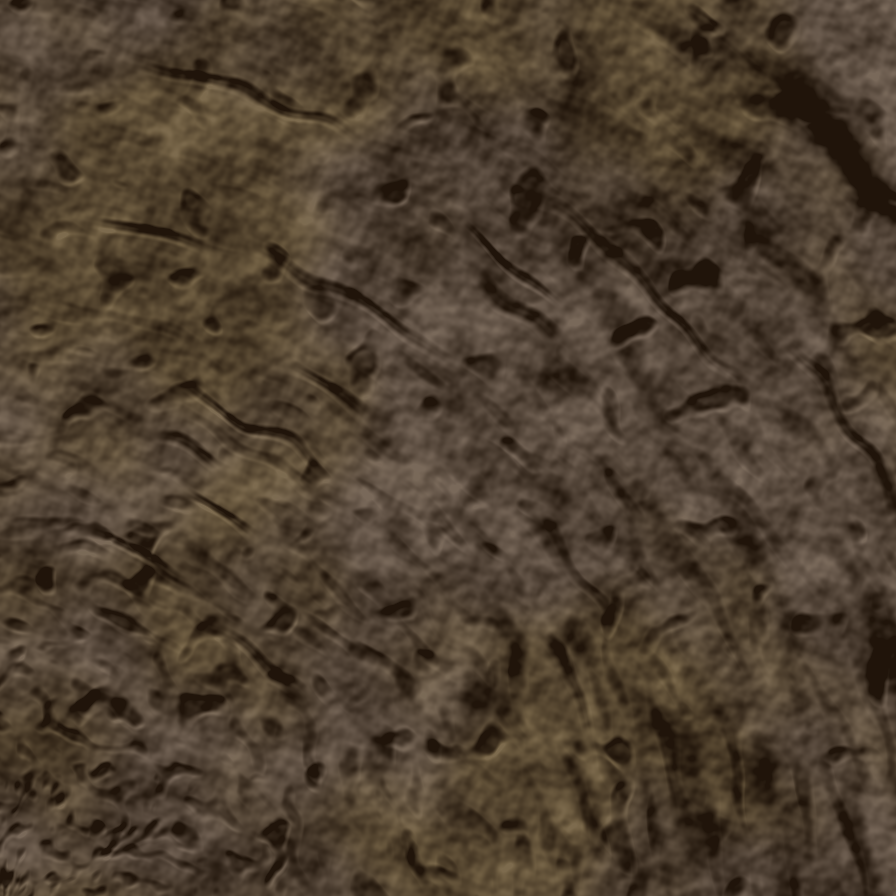
This texture is drawn by a Shadertoy shader. Its source:

```glsl
const vec3 SHADOW = vec3(0.125, 0.08, 0.04);
const vec3 STONE = vec3(0.42, 0.36, 0.29);
const vec3 OLIVE_SHIFT = vec3(0.012, 0.004, -0.035);
const vec3 GREY_SHIFT = vec3(-0.004, -0.004, 0.014);
const vec2 SWEEP_CENTRE = vec2(-0.05, -0.10);
const vec2 LIGHT_STEP = vec2(-0.0015, 0.0038);
const float BASE_TONE = 0.71;
const float RELIEF = 1.1;
const float ROUGH_SCALE = 10.0;
const float ROUGH_GAIN = 0.8;
const float PIT_SCALE = 21.0;
const float PIT_DEPTH = 0.55;
const float GROOVE_DEPTH = 0.62;
const float STREAK_DEPTH = 0.42;
const float CRACK_DEPTH = 0.55;
const int CRACK_COUNT = 14;
const float GULLY_RADIUS = 1.36;

vec2 hash2(vec2 p) {
    vec3 a = fract(vec3(p.xyx) * vec3(0.1031, 0.1030, 0.0973));
    a += dot(a, a.yzx + 33.33);
    return fract((a.xx + a.yz) * a.zy);
}

float cornerSlope(vec2 cell, vec2 offset) {
    float angle = 6.2832 * hash2(cell + 57.0).x;
    return dot(vec2(cos(angle), sin(angle)), offset);
}

float gradientNoise(vec2 p) {
    vec2 i = floor(p), f = p - i;
    vec2 u = f * f * f * (f * (f * 6.0 - 15.0) + 10.0);
    vec2 e = vec2(1.0, 0.0);
    float low = mix(cornerSlope(i, f), cornerSlope(i + e, f - e), u.x);
    float high = mix(cornerSlope(i + e.yx, f - e.yx), cornerSlope(i + 1.0, f - 1.0), u.x);
    return mix(low, high, u.y);
}

float roughness(vec2 p) {
    float sum = 0.0, amplitude = 0.5;
    for (int i = 0; i < 4; i++) {
        sum += amplitude * gradientNoise(p);
        p = mat2(1.6, 1.2, -1.2, 1.6) * p + 7.3;
        amplitude *= ROUGH_GAIN;
    }
    return sum;
}

// Radius and angle about the centre the grooves bend around
vec2 sweepCoords(vec2 p) {
    vec2 d = p - SWEEP_CENTRE;
    return vec2(length(d), atan(d.y, d.x));
}

// Scattered thin arcs that taper at both ends
float cracks(vec2 sweep, float wobble) {
    float depth = 0.0;
    for (int i = 0; i < CRACK_COUNT; i++) {
        vec2 place = hash2(vec2(float(i), 11.0));
        vec2 size = hash2(vec2(float(i), 29.0));
        float radius = mix(0.45, 1.2, (float(i) + place.x) / float(CRACK_COUNT));
        float along = (sweep.y - mix(0.3, 1.35, place.y)) / mix(0.06, 0.17, size.x);
        float width = mix(0.006, 0.013, size.y);
        float across = abs(sweep.x - radius + wobble) / width;
        depth = max(depth, smoothstep(1.0, 0.2, across) * smoothstep(1.0, 0.3, abs(along)));
    }
    return depth;
}

float surface(vec2 p) {
    vec2 warp = vec2(gradientNoise(p * 13.0), gradientNoise(p * 13.0 + 41.0));
    vec2 sweep = sweepCoords(p + 0.012 * warp);
    float h = roughness(p * ROUGH_SCALE);

    // Rounded pits, slightly drawn out along the sweep
    float pit = gradientNoise(p * PIT_SCALE + 0.5 * warp);
    pit += 0.4 * gradientNoise(sweep * vec2(42.0, 19.0));
    h -= PIT_DEPTH * smoothstep(0.24, 0.52, pit);

    // Broad grooves to the lower right, finer streaks to the lower left
    float grooved = smoothstep(0.5, 1.0, p.x + 0.35 * (1.0 - p.y));
    float groove = gradientNoise(sweep * vec2(24.0, 7.0) + 3.0);
    h -= GROOVE_DEPTH * mix(0.2, 1.0, grooved) * smoothstep(0.02, 0.45, groove);
    float streaked = smoothstep(0.75, 0.2, p.y);
    float streak = gradientNoise(sweep * vec2(46.0, 11.0) + 19.0);
    h -= STREAK_DEPTH * mix(0.3, 1.0, streaked) * smoothstep(0.08, 0.45, streak);

    h -= CRACK_DEPTH * cracks(sweep, 0.012 * warp.x);

    // Deep gully in the upper right, with a pale shelf behind it
    float gullyEnds = smoothstep(0.58, 0.7, sweep.y) * smoothstep(0.92, 0.8, sweep.y);
    float gully = smoothstep(0.045, 0.01, abs(sweep.x - GULLY_RADIUS + 0.03 * warp.y));
    h -= 0.6 * gully * gullyEnds;
    h += 0.3 * smoothstep(1.39, 1.45, sweep.x);
    return h;
}

void mainImage(out vec4 fragColor, in vec2 fragCoord) {
    vec2 p = fragCoord / iResolution.xy;

    // Height darkens hollows; the slope toward the light brightens rims
    float h = surface(p);
    float slope = h - surface(p + LIGHT_STEP);
    float broad = gradientNoise(p * 3.2 + 5.0);
    float grain = gradientNoise(p * 150.0);
    float tone = BASE_TONE + 0.85 * h + RELIEF * slope + 0.25 * broad + 0.07 * grain;
    tone = clamp(tone, 0.0, 1.2);
    vec3 color = mix(SHADOW, STONE, tone);

    // Olive stains on the left, greyer stone on the right
    float stain = gradientNoise(p * 2.7 + 13.0) + 0.5 * gradientNoise(p * 9.0 + 23.0);
    float olive = smoothstep(-0.25, 0.4, stain + 0.25 * (0.5 - p.x));
    color += mix(GREY_SHIFT, OLIVE_SHIFT, olive) * min(tone, 1.0);
    fragColor = vec4(color, 1.0);
}
```
